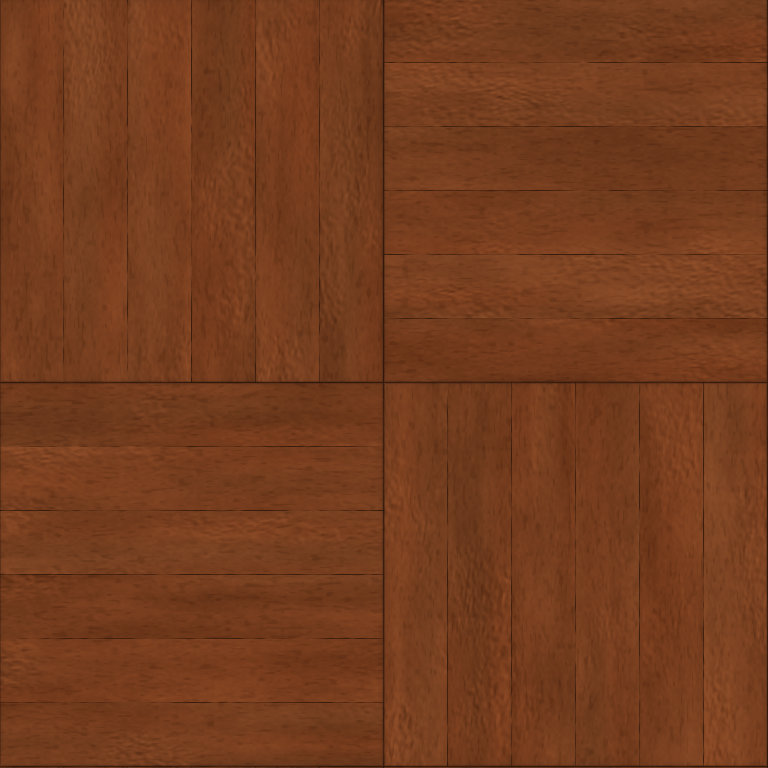
Give the GLSL for this texture, as a Shadertoy shader.

```glsl
// Mahogany parquet: 2 x 2 blocks of six planks, alternating in direction.

float hash(vec2 p) {
    vec3 q = fract(vec3(p.xyx) * 0.1031);
    q += dot(q, q.yzx + 33.33);
    return fract((q.x + q.y) * q.z);
}

float noise(vec2 p) {
    vec2 i = floor(p), f = fract(p);
    f = f * f * (3.0 - 2.0 * f);
    return mix(mix(hash(i), hash(i + vec2(1, 0)), f.x),
               mix(hash(i + vec2(0, 1)), hash(i + vec2(1, 1)), f.x), f.y);
}

float fbm(vec2 p) {
    float sum = 0.0, amp = 0.5;
    for (int i = 0; i < 3; i++) {
        sum += amp * noise(p);
        p = p * 2.03 + 17.3;
        amp *= 0.5;
    }
    return sum / 0.875;
}

// Wood tone around zero; p.x runs along the plank, p.y across it (0 to 1)
float woodTone(vec2 p, float seed) {
    vec2 q = p + vec2(seed * 7.3, seed * 3.7);
    float bend = noise(q * vec2(5, 2)) - 0.5;

    // Broad shading: whole planks, long bands and clouds
    float plankShade = hash(vec2(seed, 4.0)) - 0.5;
    float bands = fbm(vec2(q.x * 1.3, q.y * 3.5 + bend * 0.4)) - 0.5;
    float clouds = fbm(q * vec2(5, 2) + 31.0) - 0.5;

    // Short fibres, fine speckle and sparse dark pores
    float fibres = noise(vec2(q.x * 45.0, q.y * 21.0 + bend * 3.0)) - 0.5;
    float speckle = noise(vec2(q.x * 110.0, q.y * 32.0)) - 0.5;
    float pores = smoothstep(0.68, 0.9, noise(vec2(q.x * 42.0, q.y * 27.0 + bend * 4.0) + 51.0));

    // Slanted flecks that show in patches, lit on one side
    vec2 r = vec2(q.x * 72.0 + q.y * 5.0, q.y * 22.0 - q.x * 20.0 + bend * 4.0);
    float ripple = noise(r) - noise(r + vec2(0.6, 0.9));
    float patches = smoothstep(0.46, 0.75, fbm(q * vec2(3.5, 1.2) + 9.0));

    return plankShade * 0.32 + bands * 0.8 + clouds * 0.65 + patches * 0.12
         + fibres * 0.2 + speckle * 0.22 - pores * 0.3
         + ripple * (0.06 + 0.5 * patches);
}

void mainImage(out vec4 fragColor, in vec2 fragCoord) {
    vec2 uv = fragCoord / iResolution.xy - vec2(-0.0005, 0.002);
    float pixel = 1.0 / iResolution.y;

    // Block and plank coordinates
    vec2 block = floor(uv * 2.0);
    vec2 local = fract(uv * 2.0);
    bool horizontal = mod(block.x + block.y, 2.0) < 0.5;
    vec2 p = horizontal ? local : local.yx;
    float plank = floor(p.y * 6.0);
    float across = fract(p.y * 6.0);
    float seed = plank + block.x * 13.0 + block.y * 29.0 + 43.0;

    // Wood, leaning redder or browner in wide areas
    float tone = woodTone(vec2(p.x, across), seed);
    vec3 color = mix(vec3(0.39, 0.195, 0.09), vec3(0.52, 0.277, 0.142),
                     clamp(0.58 + tone, -0.25, 1.25));
    float redness = noise(vec2(p.x * 2.0 + seed * 5.1, across * 2.5 + seed * 9.7)) - 0.5;
    color *= 1.0 + redness * vec3(0.02, -0.07, -0.14);

    // Hairline seams between planks, broken up along their length
    float plankEdge = min(across, 1.0 - across) / 12.0;
    float seam = 1.0 - smoothstep(0.0, 0.0007 + pixel * 0.5, plankEdge);
    vec2 along = vec2(p.x * 10.0, floor(p.y * 6.0 + 0.5) * 5.0 + block.x * 31.0 + block.y * 17.0);
    float wear = 0.55 * noise(along) + 0.45 * noise(along * vec2(5, 1) + 70.0);
    color = mix(color, vec3(0.22, 0.11, 0.05), seam * smoothstep(0.05, 0.85, wear));

    // Darker joints around each block, with a soft shaded rim
    vec2 rim = min(local, 1.0 - local) * 0.5;
    float blockEdge = min(rim.x, rim.y);
    color *= 1.0 - 0.12 * exp(-blockEdge / 0.003);
    float joint = 1.0 - smoothstep(0.0, 0.0012 + pixel * 0.6, blockEdge);
    float jointWear = noise(uv * 45.0);
    color = mix(color, vec3(0.18, 0.09, 0.05), joint * (0.6 + 0.35 * jointWear));

    fragColor = vec4(color, 1.0);
}
```
